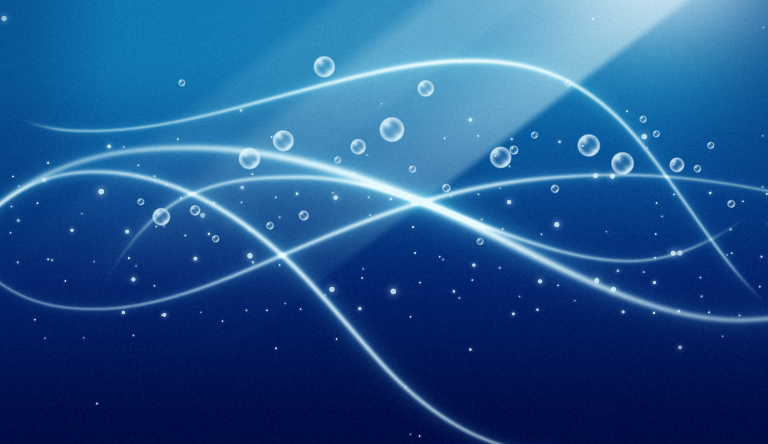
Write a WebGL 2 fragment shader that draws this background.

```glsl
#version 300 es
precision highp float;
// Deep blue water with slanted light rays, glowing strands, bubbles and specks.
uniform vec2 u_resolution;
out vec4 fragColor;

float hash(vec2 p) {
    vec3 q = fract(p.xyx * vec3(0.1031, 0.1030, 0.0973));
    q += dot(q, q.yzx + 33.33);
    return fract((q.x + q.y) * q.z);
}

// Vertical water gradient, slanted rays and the pale source at the upper right.
vec3 water(vec2 p) {
    vec3 col = mix(vec3(0.0, 0.045, 0.27), vec3(0.01, 0.14, 0.43), smoothstep(0.0, 42.0, p.y));
    col = mix(col, vec3(0.03, 0.30, 0.58), smoothstep(32.0, 66.0, p.y));
    col = mix(col, vec3(0.05, 0.46, 0.69), smoothstep(56.0, 88.0, p.y));
    float edge = smoothstep(30.0, 0.0, p.x) + smoothstep(145.0, 178.0, p.x);
    col *= 1.0 - vec3(0.45, 0.28, 0.16) * edge * smoothstep(20.0, 90.0, p.y);

    // Broad soft light around the rays.
    vec2 haze = (p - vec2(94.0, 88.0)) / vec2(48.0, 42.0);
    float across = p.x + (100.0 - p.y) * 1.31;
    float shade = smoothstep(153.0, 157.0, across);
    col = mix(col, vec3(0.22, 0.60, 0.78), 0.32 * exp(-dot(haze, haze)) * (1.0 - shade));

    float ray = 0.12 * smoothstep(72.0, 80.0, across)
              + 0.24 * smoothstep(92.0, 102.0, across)
              - 0.04 * smoothstep(117.0, 121.0, across)
              + 0.22 * smoothstep(121.0, 150.0, across);
    ray *= 1.0 - shade;
    col = mix(col, vec3(0.82, 0.93, 0.96), ray * smoothstep(30.0, 94.0, p.y));

    vec2 source = (p - vec2(147.0, 107.0)) / vec2(29.0, 18.0);
    return mix(col, vec3(0.86, 0.93, 0.97), 0.8 * exp(-dot(source, source)));
}

// Smooth line through knots (x, y, slope); returns core and halo light.
vec2 strand(vec2 p, vec3 knots[6], float width, float peak, float fade) {
    vec2 light = vec2(0.0);
    for (int i = 0; i < 5; i++) {
        vec3 a = knots[i], b = knots[i + 1];
        if (p.x < a.x || p.x >= b.x) continue;
        float span = b.x - a.x, t = (p.x - a.x) / span, s = 1.0 - t;
        float y = mix(a.y, b.y, t * t * (3.0 - 2.0 * t)) + span * t * s * (a.z * s - b.z * t);
        float slope = 6.0 * t * s * (b.y - a.y) / span
                    + a.z * s * (1.0 - 3.0 * t) + b.z * t * (3.0 * t - 2.0);
        float d = abs(p.y - y) / sqrt(1.0 + slope * slope);
        float gain = exp(-pow((p.x - peak) / 46.0, 2.0));
        float w = width * (0.7 + 0.5 * gain);
        light = vec2(exp(-d * d / (w * w)), exp(-d / (w * 2.4))) * (0.42 + 0.56 * gain);
    }
    float ends = smoothstep(0.0, fade, p.x - knots[0].x) * smoothstep(0.0, fade, knots[5].x - p.x);
    return light * ends;
}

// Glassy sphere: bright rim, faint body and two highlights.
float bubble(vec2 q, float r, float px) {
    float d = length(q) / r, soft = px / r;
    float inside = 1.0 - smoothstep(1.0 - soft, 1.0 + soft, d);
    float rim = smoothstep(0.45, 0.95, d) * (0.6 + 0.3 * abs(dot(q, vec2(0.7, -0.7))) / r);
    vec2 upper = q / r - vec2(-0.35, 0.4), lower = q / r - vec2(0.4, -0.45);
    float shine = 0.7 * exp(-dot(upper, upper) * 12.0) + 0.4 * exp(-dot(lower, lower) * 9.0);
    return inside * min(0.12 + rim + shine, 1.0);
}

// One jittered speck per cell, kept mostly in the middle band.
float specks(vec2 p, float cell, float px) {
    vec2 id = floor(p / cell);
    float size = mix(0.12, 0.6, pow(hash(id + 7.3), 5.0)) + 0.2 * px;
    vec2 center = (id + 0.2 + 0.6 * vec2(hash(id + 1.7), hash(id + 4.1))) * cell;
    float band = smoothstep(14.0, 32.0, center.y) * (1.0 - smoothstep(52.0, 76.0, center.y));
    float d = length(p - center);
    float light = 1.0 - smoothstep(size - 0.6 * px, size + 0.6 * px, d);
    return (light + 0.3 * exp(-d * d / (size * size * 4.0))) * step(hash(id + 9.9), 0.04 + 0.5 * band);
}

void main() {
    // The canvas is 100 units high and 173 wide.
    vec2 p = gl_FragCoord.xy / u_resolution * vec2(173.0, 100.0);
    float px = 100.0 / u_resolution.y;
    vec3 col = water(p);

    // Five flowing strands.
    vec2 light = strand(p, vec3[6](vec3(4.0, 73.6, -0.5), vec3(20.3, 70.5, 0.0), vec3(67.6, 79.5, 0.26),
        vec3(105.9, 86.3, 0.0), vec3(140.8, 71.8, -1.05), vec3(173.0, 31.5, -0.8)), 0.5, 102.0, 12.0);
    light += strand(p, vec3[6](vec3(-4.5, 50.9, 0.75), vec3(0.0, 54.3, 0.75), vec3(42.8, 66.7, 0.0),
        vec3(95.7, 54.3, -0.43), vec3(166.7, 27.9, 0.0), vec3(175.7, 28.4, 0.05)), 0.9, 92.0, 0.1);
    light += 0.85 * strand(p, vec3[6](vec3(-0.1, 53.8, 0.8), vec3(21.4, 61.3, 0.0), vec3(64.2, 41.9, -0.92),
        vec3(85.6, 18.5, -1.1), vec3(111.5, 0.2, -0.35), vec3(126.0, -2.5, 0.0)), 0.55, 60.0, 0.1);
    light += 0.75 * strand(p, vec3[6](vec3(22.6, 34.8, 1.8), vec3(42.8, 56.1, 0.45), vec3(67.6, 60.1, 0.0),
        vec3(96.8, 53.8, -0.36), vec3(141.9, 41.2, 0.0), vec3(169.4, 52.0, 0.75)), 0.5, 88.0, 16.0);
    light += 0.8 * strand(p, vec3[6](vec3(-0.1, 36.3, -0.7), vec3(21.4, 30.4, 0.0), vec3(63.1, 42.3, 0.43),
        vec3(95.7, 54.7, 0.3), vec3(139.6, 60.6, 0.0), vec3(174.0, 56.8, -0.2)), 0.5, 92.0, 0.1);
    col += vec3(0.15, 0.40, 0.48) * light.y * (1.0 - col);
    col = mix(col, vec3(0.90, 0.98, 1.0), min(light.x, 1.0));

    // Small specks in two sizes of grid.
    float dust = specks(p, 6.5, px) + 0.6 * specks(p + vec2(200.0, 0.0), 9.0, px);
    col = mix(col, vec3(0.85, 0.96, 1.0), min(dust, 1.0) * 0.85);

    // Bubbles scattered around the upper middle.
    for (int i = 0; i < 30; i++) {
        float n = float(i);
        float x = 29.0 + 136.0 * fract(n * 0.618 + 0.02);
        float y = 69.0 + 28.0 * (hash(vec2(n, 3.0)) + hash(vec2(n, 8.0)) - 1.0);
        float r = mix(0.75, 2.8, pow(hash(vec2(n, 5.0)), 2.8));
        col = mix(col, vec3(0.88, 0.97, 1.0), 0.85 * bubble(p - vec2(x, y), r, px));
    }

    // Fine grain.
    col += 0.025 * (hash(floor(p * 3.0)) - 0.5);
    fragColor = vec4(clamp(col, 0.0, 1.0), 1.0);
}
```
